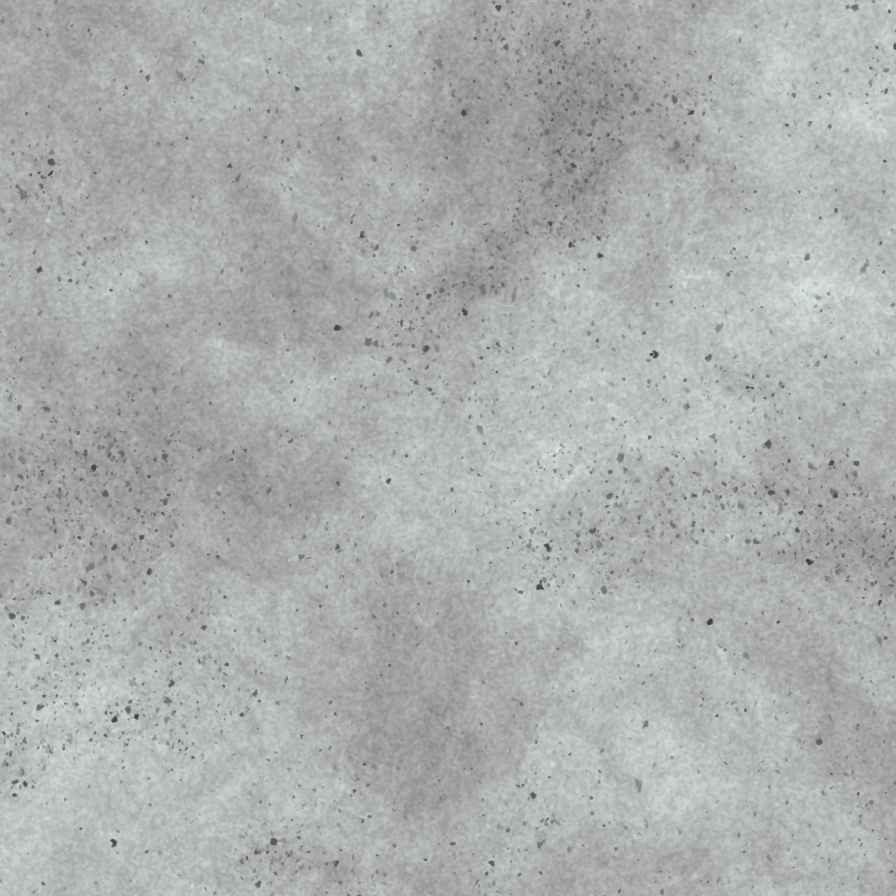
Write a Shadertoy shader that draws this texture.

```glsl
const vec3 DARK_CEMENT = vec3(0.590, 0.583, 0.593);
const vec3 LIGHT_CEMENT = vec3(0.787, 0.815, 0.803);
const vec3 PIT_COLOR = vec3(0.29, 0.29, 0.30);

const float CLOUD_SCALE = 4.6;
const float CLOUD_CONTRAST = 2.0;
const float CLOUD_WARP = 0.8;
const float OCTAVE_GAIN = 0.72;
const float GRAIN_SCALE = 310.0;
const float GRAIN_STRENGTH = 0.42;
const float MOTTLE_SCALE = 150.0;
const float MOTTLE_STRENGTH = 0.22;
const float CLUSTER_SCALE = 4.5;
const float LARGE_PIT_CELLS = 80.0;
const float SMALL_PIT_CELLS = 150.0;
const float FLECK_CELLS = 95.0;
const float FLECK_STRENGTH = 0.35;
const float VEIN_SCALE = 7.0;
const float VEIN_WIDTH = 0.018;
const float VEIN_STRENGTH = 0.20;

// Integer hash: three random values per lattice point
vec3 hash3(vec2 cell, uint seed) {
    uvec3 v = uvec3(uvec2(ivec2(cell)), seed);
    v = v * 1664525u + 1013904223u;
    v.x += v.y * v.z; v.y += v.z * v.x; v.z += v.x * v.y;
    v ^= v >> 16u;
    v.x += v.y * v.z; v.y += v.z * v.x; v.z += v.x * v.y;
    return vec3(v >> 8u) / 16777216.0;
}

float valueNoise(vec2 p, uint seed) {
    vec2 i = floor(p), f = fract(p);
    f = f * f * (3.0 - 2.0 * f);
    float bottom = mix(hash3(i, seed).x, hash3(i + vec2(1, 0), seed).x, f.x);
    float top = mix(hash3(i + vec2(0, 1), seed).x, hash3(i + vec2(1, 1), seed).x, f.x);
    return mix(bottom, top, f.y);
}

mat2 rotation(float angle) {
    float c = cos(angle), s = sin(angle);
    return mat2(c, s, -s, c);
}

float fbm(vec2 p, int octaves, float gain, uint seed) {
    float sum = 0.0, total = 0.0, amplitude = 1.0;
    mat2 turn = rotation(0.65) * 2.03;
    for (int i = 0; i < octaves; i++) {
        sum += amplitude * valueNoise(p, seed + uint(i));
        total += amplitude;
        amplitude *= gain;
        p = turn * p;
    }
    return sum / total;
}

// Scattered irregular spots, returns coverage times random depth
float spots(vec2 uv, float cells, float density, uint seed) {
    vec2 wobble = vec2(valueNoise(uv * cells * 3.0, seed + 7u),
                       valueNoise(uv * cells * 3.0, seed + 8u)) - 0.5;
    vec2 p = uv * cells + wobble * 0.3;
    vec2 home = floor(p);
    float softness = 0.06 + 0.6 * cells / iResolution.y;
    float coverage = 0.0;
    for (int y = -1; y <= 1; y++)
    for (int x = -1; x <= 1; x++) {
        vec2 cell = home + vec2(x, y);
        vec3 place = hash3(cell, seed);
        vec3 form = hash3(cell, seed + 1u);
        if (place.z > density) continue;
        vec2 d = rotation(0.4 + 2.0 * form.x) * (p - cell - place.xy);
        d.x *= mix(0.45, 1.0, form.y);
        float radius = mix(0.10, 0.27, form.z * form.z);
        float spot = 1.0 - smoothstep(radius - softness, radius + softness, length(d));
        coverage = max(coverage, spot * mix(0.25, 1.0, form.y * form.z + 0.2 * form.x));
    }
    return coverage;
}

void mainImage(out vec4 fragColor, in vec2 fragCoord) {
    vec2 uv = fragCoord / iResolution.y;

    // Cloudy cement tone, broken up down to fine mottling
    vec2 warp = vec2(fbm(uv * 5.0, 5, 0.6, 20u), fbm(uv * 5.0, 5, 0.6, 30u)) - 0.5;
    float cloud = fbm(uv * CLOUD_SCALE + warp * CLOUD_WARP, 7, OCTAVE_GAIN, 40u);
    float tone = 0.5 + (cloud - 0.5) * CLOUD_CONTRAST;

    // Fine grain
    tone += (valueNoise(rotation(0.4) * uv * GRAIN_SCALE, 60u) - 0.5) * GRAIN_STRENGTH;
    tone += (valueNoise(rotation(1.1) * uv * MOTTLE_SCALE, 61u) - 0.5) * MOTTLE_STRENGTH;

    // Thin pale veins in a few patches
    float field = fbm(uv * VEIN_SCALE + warp * 2.5, 3, 0.55, 70u);
    float vein = 1.0 - smoothstep(0.0, VEIN_WIDTH, abs(field - 0.5));
    float veinPatch = smoothstep(0.50, 0.66, fbm(uv * 3.0, 3, 0.6, 80u));
    tone += vein * veinPatch * VEIN_STRENGTH;

    // Pale flecks
    tone += spots(uv, FLECK_CELLS, 0.12, 90u) * FLECK_STRENGTH;

    // Clustered pits, with the cement slightly darker around them
    float cluster = smoothstep(0.53, 0.72, fbm(uv * CLUSTER_SCALE + warp, 5, 0.6, 100u));
    tone -= 0.10 * cluster;
    float pits = max(spots(uv, LARGE_PIT_CELLS, 0.02 + 0.50 * cluster, 110u),
                     spots(uv, SMALL_PIT_CELLS, 0.07 + 0.45 * cluster, 130u) * 0.8);

    vec3 color = mix(DARK_CEMENT, LIGHT_CEMENT, tone);
    color = mix(color, PIT_COLOR, pits);
    fragColor = vec4(clamp(color, 0.0, 1.0), 1.0);
}
```
